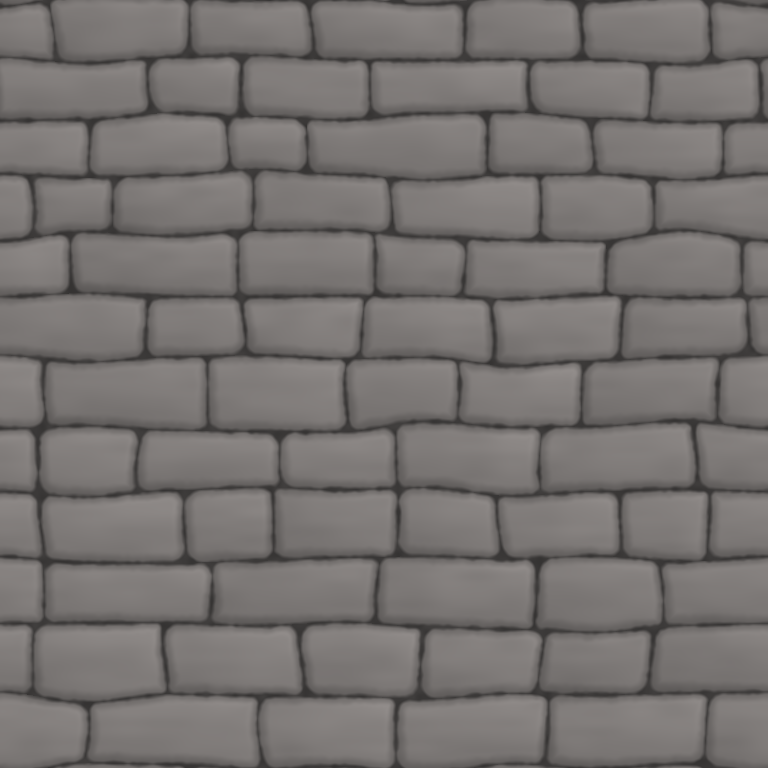
Write a Shadertoy shader that draws this texture.

```glsl
// A wall of worn grey stones: twelve wavy courses of five to seven blocks each.
// Each pixel finds its course and block, then measures a rounded box between
// the four joints; the depth inside it shades mortar, soft rim and face.

const float ROWS = 12.0;          // courses; one unit is 1/12 of the canvas
const float BOW = 0.36;           // lower courses are taller than upper ones
const float EDGE_WAVE = 0.20;     // waviness of the level joints
const float JOINT_JITTER = 0.44;  // spread of block widths
const float JOINT_WAVE = 0.09;    // waviness of the upright joints
const float JOINT_TILT = 0.12;
const float ROUGHNESS = 0.035;    // fine chipping along the rims
const vec2 CORNER = vec2(0.10, 0.26);       // smallest, largest corner radius
const vec2 MORTAR_RAMP = vec2(-0.01, 0.06); // depth from mortar to stone
const vec2 RIM_RAMP = vec2(0.03, 0.19);     // depth from dark rim to face
const float RIM_SHADE = 0.83;
const float FACE_TONE = 0.487;
const float MORTAR_TONE = 0.20;
const vec3 TINT = vec3(1.025, 0.99, 0.975);

// Blocks per course and start of the first joint, from the bottom up
const float COUNT[12] = float[](5., 6., 5., 7., 6., 6., 6., 6., 6., 6., 6., 6.);
const float PHASE[12] = float[](.53, .26, .39, .49, .29, .55,
                                .0, -.26, .09, .6, .05, .46);

float hash(vec2 p) {
    vec3 q = fract(p.xyx * 0.1031);
    q += dot(q, q.yzx + 33.33);
    return fract((q.x + q.y) * q.z);
}

// Value noise that repeats after the given number of cells
float noise(vec2 p, vec2 period) {
    vec2 i = floor(p), f = fract(p);
    f = f * f * (3.0 - 2.0 * f);
    vec2 a = mod(i, period), b = mod(i + 1.0, period);
    return mix(mix(hash(a), hash(vec2(b.x, a.y)), f.x),
               mix(hash(vec2(a.x, b.y)), hash(b), f.x), f.y);
}

// Height of the level joint below a course
float courseEdge(float row, float x) {
    float r = mod(row, ROWS);
    float wave = noise(vec2(x * 0.75, r), vec2(9.0, ROWS)) - 0.5;
    return row + BOW * sin(3.14159 * r / ROWS) + EDGE_WAVE * wave;
}

// Position of the upright joint left of a block
float blockEdge(float row, float i, float y) {
    float r = mod(row, ROWS), n = COUNT[int(r)];
    float key = r * 8.0 + mod(i, n);
    float jitter = JOINT_JITTER * (hash(vec2(key, 7.0)) - 0.5);
    float tilt = JOINT_TILT * (hash(vec2(key, 41.0)) - 0.5) * (y - row - 0.8);
    float wave = JOINT_WAVE * (noise(vec2(key, y * 1.5), vec2(97.0, 18.0)) - 0.5);
    return (i + PHASE[int(r)] + jitter) * ROWS / n + tilt + wave;
}

void mainImage(out vec4 fragColor, in vec2 fragCoord) {
    vec2 p = fragCoord / iResolution.xy * ROWS;

    // Course holding this point
    float row = -1.0;
    for (float k = 0.0; k <= ROWS; k++)
        if (p.y > courseEdge(k, p.x)) row = k;
    float r = mod(row, ROWS), n = COUNT[int(r)];

    // Block holding this point
    float i = floor(p.x * n / ROWS - PHASE[int(r)]);
    if (p.x < blockEdge(row, i, p.y)) i--;
    else if (p.x > blockEdge(row, i + 1.0, p.y)) i++;
    vec2 id = vec2(mod(i, n), r);

    // Distances to the joints around it
    vec2 lower = p - vec2(blockEdge(row, i, p.y), courseEdge(row, p.x));
    vec2 upper = vec2(blockEdge(row, i + 1.0, p.y), courseEdge(row + 1.0, p.x)) - p;
    vec2 local = lower / (lower + upper);

    // Rounded box, each corner with its own radius
    vec2 side = step(0.5, local);
    float radius = mix(CORNER.x, CORNER.y, hash(id * 2.0 + side + 53.0));
    vec2 q = radius - min(lower, upper);
    float depth = radius - length(max(q, 0.0)) - min(max(q.x, q.y), 0.0);
    depth += ROUGHNESS * (noise(p * 5.0, vec2(60.0)) - 0.5)
           + 0.5 * ROUGHNESS * (noise(p * 13.0, vec2(156.0)) - 0.5);

    // Face: light from the upper right, brushed streaks, tone per block
    float streak = noise(p * vec2(1.5, 7.0), vec2(18.0, 84.0)) - 0.5;
    float cloud = noise(p * vec2(2.0, 3.0), vec2(24.0, 36.0)) - 0.5;
    float tone = FACE_TONE + 0.070 * (local.y - 0.5) + 0.030 * (local.x - 0.5);
    tone += 0.016 * streak + 0.026 * cloud + 0.022 * (hash(id + 19.0) - 0.5);

    // Rim: dark slope, wider at the lower left, with a faint lit crest
    float reach = 1.25 - 0.25 * (local.x + local.y);
    tone *= mix(RIM_SHADE, 1.0, smoothstep(RIM_RAMP.x, RIM_RAMP.y * reach, depth));
    float crest = (depth - 0.13) / 0.05;
    tone += 0.012 * exp(-crest * crest) * (local.x + local.y - 0.6);

    // Mortar
    float gap = MORTAR_TONE + 0.05 * noise(p * 9.0, vec2(108.0));
    tone = mix(gap, tone, smoothstep(MORTAR_RAMP.x, MORTAR_RAMP.y, depth));
    fragColor = vec4(tone * TINT, 1.0);
}
```
